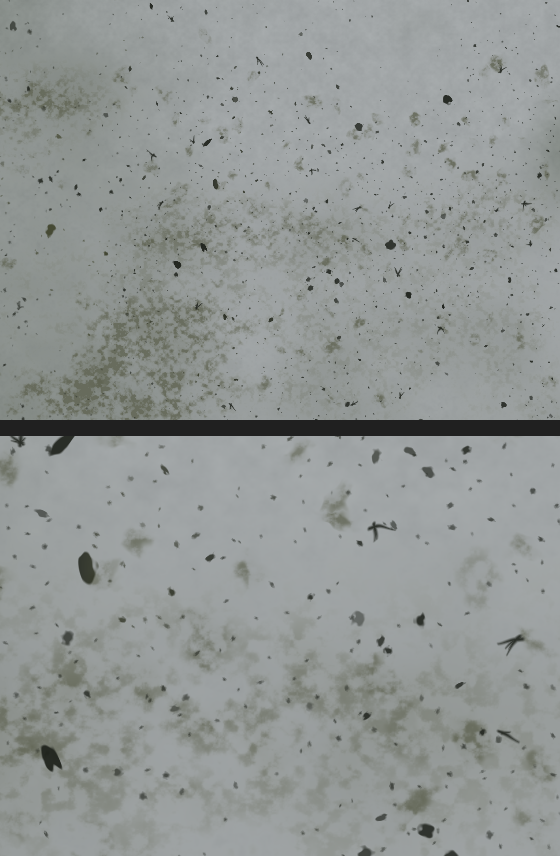
Top, the full canvas; bottom, a detail of the centre.
A WebGL 1 fragment shader for this texture:

```glsl
precision highp float;
// Old grey snow strewn with dark grit, bark flakes, broken needles and dirty stains.
// Soft blobs and fractal noise tint the snow; jittered cell grids scatter the litter,
// with a density field that thins it towards the top and gathers it in clumps.
uniform vec2 u_resolution;

const vec3 SNOW = vec3(0.632, 0.650, 0.655);
const vec3 SHADED_SNOW = vec3(0.530, 0.555, 0.538);
const vec3 STAIN = vec3(0.365, 0.380, 0.310);
const vec3 GRIT = vec3(0.120, 0.135, 0.110);
const vec3 MOSS = vec3(0.240, 0.255, 0.160);

float hash(vec2 p) {
  return fract(sin(dot(p, vec2(127.1, 311.7))) * 43758.5453);
}
vec2 hash2(vec2 p) {
  return vec2(hash(p), hash(p + 19.37));
}
float noise(vec2 p) {
  vec2 cell = floor(p);
  vec2 f = fract(p);
  f = f * f * (3.0 - 2.0 * f);
  float low = mix(hash(cell), hash(cell + vec2(1.0, 0.0)), f.x);
  float high = mix(hash(cell + vec2(0.0, 1.0)), hash(cell + 1.0), f.x);
  return mix(low, high, f.y);
}
float fbm(vec2 p) {
  float sum = 0.0;
  float gain = 0.5;
  for (int i = 0; i < 4; i++) {
    sum += gain * noise(p);
    p = p * 2.03 + 11.7;
    gain *= 0.5;
  }
  return sum;
}
vec2 rotate(vec2 p, float angle) {
  return vec2(cos(angle) * p.x - sin(angle) * p.y, sin(angle) * p.x + cos(angle) * p.y);
}
float softBlob(vec2 p, vec2 center, vec2 radius) {
  vec2 d = (p - center) / radius;
  return exp(-dot(d, d));
}
// Distance to a needle that tapers towards its tip
float needle(vec2 p, vec2 tip, float width) {
  float t = clamp(dot(p, tip) / dot(tip, tip), -0.25, 1.0);
  return length(p - tip * t) - width * (1.0 - 0.8 * abs(t));
}
// Share of cells holding litter: clumped, sparse near the top
float litter(vec2 p) {
  return mix(0.4, 1.0, smoothstep(0.95, 0.55, p.y)) * mix(0.1, 1.8, noise(p * 6.0 + 3.1));
}

// Irregular flakes of varied strength, one candidate per grid cell
float flakes(vec2 p, float cells, float density, float radius, float blur, float seed) {
  float cover = 0.0;
  for (int j = -1; j <= 1; j++) {
    for (int i = -1; i <= 1; i++) {
      vec2 id = floor(p * cells) + vec2(float(i), float(j));
      vec2 shape = hash2(id + seed + 57.3);
      vec2 d = rotate(p - (id + hash2(id + seed)) / cells, shape.x * 6.283);
      d.y *= mix(1.0, 2.1, shape.y);
      float size = radius * mix(0.4, 1.0, pow(hash(id + seed + 5.9), 2.0));
      float edge = length(d) - size + (noise(d / size * 1.4 + id * 7.0) - 0.5) * size * 0.8;
      float strength = step(hash(id + seed + 31.7), density * litter(id / cells));
      strength *= mix(0.45, 1.0, sqrt(hash(id + seed + 73.1)));
      cover = max(cover, strength * (1.0 - smoothstep(-blur, blur, edge)));
    }
  }
  return cover;
}

// Small ragged fans of four bent needles
float needles(vec2 p, float cells, float density, float reach, float blur, float seed) {
  float cover = 0.0;
  vec2 bent = p + 0.006 * (vec2(noise(p * 75.0), noise(p * 75.0 + 40.0)) - 0.5);
  for (int j = -1; j <= 1; j++) {
    for (int i = -1; i <= 1; i++) {
      vec2 id = floor(p * cells) + vec2(float(i), float(j));
      vec2 d = bent - (id + hash2(id + seed)) / cells;
      float present = step(hash(id + seed + 8.3), density * litter(id / cells));
      float heading = hash(id + seed + 2.1) * 6.283;
      for (int k = 0; k < 4; k++) {
        vec2 vary = hash2(id + seed + float(k) * 3.7);
        vec2 tip = rotate(vec2(reach * mix(0.25, 1.0, vary.x), 0.0), heading + (vary.y - 0.5) * 2.0);
        float edge = needle(d, tip, 0.0016);
        cover = max(cover, present * (1.0 - smoothstep(-blur, blur, edge)));
      }
    }
  }
  return cover;
}

void main() {
  vec2 p = gl_FragCoord.xy / u_resolution.y;
  float blur = max(mix(0.0034, 0.0015, smoothstep(0.0, 0.45, p.x)), 0.6 / u_resolution.y);
  float cloud = fbm(p * 5.0);
  float mottle = fbm(p * 32.0 + 4.0);
  float grain = fbm(p * 110.0 + 9.0);

  // Uneven light: dim left side and bottom, a shadow at the right edge
  float shade = 0.85 * smoothstep(0.65, -0.05, p.x) + 0.4 * smoothstep(0.35, -0.1, p.y);
  shade += 1.2 * softBlob(p, vec2(1.36, 0.64), vec2(0.09, 0.12)) + (cloud - 0.48) * 0.7;
  vec3 color = mix(SNOW, SHADED_SNOW, clamp(shade, 0.0, 1.4));
  color += (mottle - 0.47) * 0.045 + (grain - 0.47) * 0.04;

  // Broad dirty stains, broken up into speckle by noise
  float dirt = 1.1 * softBlob(p, vec2(0.24, 0.05), vec2(0.24, 0.06)) + 0.6 * softBlob(p, vec2(0.28, 0.15), vec2(0.06, 0.12));
  dirt += 0.65 * softBlob(p, vec2(0.07, 0.76), vec2(0.16, 0.07)) + 0.6 * softBlob(p, vec2(0.04, 0.64), vec2(0.08, 0.04));
  dirt += 0.45 * softBlob(p, vec2(0.45, 0.2), vec2(0.18, 0.1)) + 0.4 * softBlob(p, vec2(0.55, 0.45), vec2(0.25, 0.07));
  dirt += 0.35 * softBlob(p, vec2(1.12, 0.5), vec2(0.15, 0.06)) + 0.16 * smoothstep(0.7, 0.2, p.y);
  float patches = smoothstep(0.34, 0.66, 0.4 * cloud + 0.4 * mottle + 0.2 * grain);
  float speckle = mix(0.55, 1.5, smoothstep(0.35, 0.65, grain));
  color = mix(color, STAIN, clamp(dirt * patches * speckle * 1.2, 0.0, 0.8));

  // Faint ragged smudges
  vec2 ragged = p + 0.024 * (vec2(mottle, fbm(p * 40.0 + 70.0)) - 0.47);
  float smudge = flakes(ragged, 13.0, 0.55, 0.027, 0.007, 3.0) * smoothstep(0.25, 0.65, 0.5 * mottle + 0.5 * grain);
  color = mix(color, STAIN, 0.55 * smudge * speckle);

  // Litter from fine dust to bark flakes
  vec3 fleck = mix(GRIT, MOSS, smoothstep(0.45, 0.75, noise(p * 9.0)) * smoothstep(0.9, 0.2, p.x));
  color = mix(color, fleck, 0.7 * flakes(p, 48.0, 0.48, 0.0026, blur, 11.0));
  color = mix(color, fleck, 0.9 * flakes(p, 20.0, 0.4, 0.0062, blur, 23.0));
  color = mix(color, fleck, flakes(p, 8.0, 0.34, 0.0135, blur, 41.0));
  color = mix(color, GRIT, 0.9 * needles(p, 8.0, 0.26, 0.019, blur, 67.0));
  gl_FragColor = vec4(color, 1.0);
}
```
